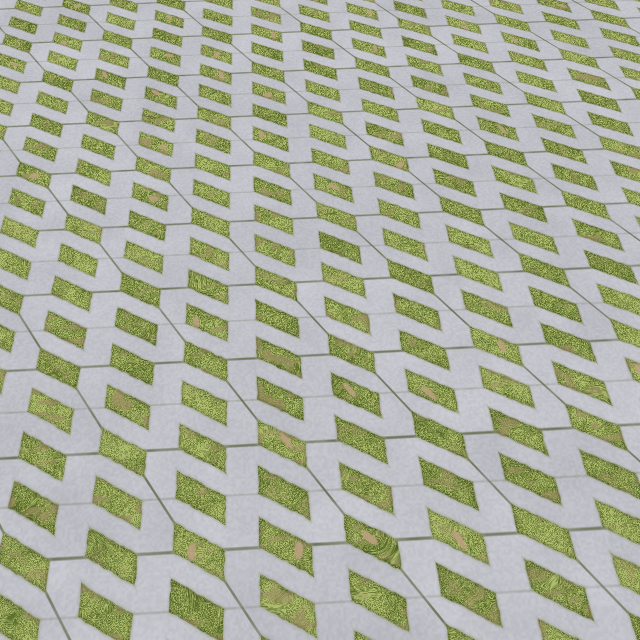
Give the GLSL for this texture, as a Shadertoy shader.

```glsl
const vec3 CONCRETE = vec3(0.755, 0.755, 0.785);
const vec3 JOINT = vec3(0.40, 0.43, 0.32);
const vec3 GRASS_DARK = vec3(0.36, 0.43, 0.17);
const vec3 GRASS_MID = vec3(0.52, 0.58, 0.30);
const vec3 GRASS_LIGHT = vec3(0.69, 0.74, 0.43);
const vec3 DRY = vec3(0.62, 0.56, 0.40);
const vec3 LEAF = vec3(0.74, 0.63, 0.51);

const vec2 HOLE_HALF = vec2(0.30, 0.27);
const float HOLE_SHEAR = 0.93;
const float ROW_ASPECT = 0.5;

float hash(vec2 p) {
    vec3 q = fract(p.xyx * 0.1031);
    q += dot(q, q.yzx + 33.33);
    return fract((q.x + q.y) * q.z);
}

float noise(vec2 p) {
    vec2 i = floor(p), f = fract(p);
    f = f * f * (3.0 - 2.0 * f);
    return mix(mix(hash(i), hash(i + vec2(1, 0)), f.x),
               mix(hash(i + vec2(0, 1)), hash(i + vec2(1, 1)), f.x), f.y);
}

vec2 rotate(vec2 p, float angle) {
    float c = cos(angle), s = sin(angle);
    return vec2(c * p.x - s * p.y, s * p.x + c * p.y);
}

// Canvas (y down) to paving lattice: one hole per unit cell
vec2 toLattice(vec2 p) {
    mat3 view = mat3(0.1065, -0.0043, 0.0020,
                     -0.0138, 0.0372, -0.0366,
                     0.4310, 0.4427, 1.0);
    vec3 q = inverse(view) * vec3(p, 1.0);
    return q.xy / q.z;
}

float line(float dist, float halfWidth, float blur) {
    return 1.0 - smoothstep(halfWidth - blur, halfWidth + blur, abs(dist));
}

vec3 grass(vec2 ground, vec2 local, vec2 id, float depth) {
    float angle = 0.5 + 0.8 * noise(ground * 3.0);
    float blades = noise(rotate(ground, angle) * vec2(11.0, 30.0));
    blades = mix(blades, noise(rotate(ground, -angle) * vec2(26.0, 12.0) + 40.0), 0.5);
    float tone = blades + 0.22 * (noise(ground * 6.0) - 0.5) + 0.16 * (hash(id) - 0.5);
    vec3 color = mix(GRASS_DARK, GRASS_MID, smoothstep(0.18, 0.46, tone));
    color = mix(color, GRASS_LIGHT, smoothstep(0.48, 0.74, tone));

    // Dry thatch, then an occasional fallen leaf
    float thatch = smoothstep(0.55, 0.85, noise(ground * vec2(7.0, 12.0) + 17.0));
    color = mix(color, DRY, thatch * (0.25 + 0.5 * hash(id + 5.0)));
    vec2 spot = vec2(hash(id + 11.0), hash(id + 23.0)) - 0.5;
    vec2 d = rotate(local - spot * vec2(0.34, 0.16), 6.3 * hash(id + 31.0));
    float leaf = 1.0 - smoothstep(0.6, 1.0, length(d / vec2(0.11, 0.055)));
    color = mix(color, LEAF, 0.85 * leaf * step(0.82, hash(id + 47.0)));

    // Shade under the hole rim
    return color * mix(0.84, 1.0, smoothstep(0.0, 0.05, depth));
}

vec3 concrete(vec2 ground, vec2 paver) {
    float grain = noise(ground * 34.0) - 0.5;
    float stain = noise(ground * 2.3) - 0.5;
    float tint = hash(paver + 70.0) - 0.5;
    return CONCRETE + 0.045 * grain + 0.04 * stain + 0.025 * tint;
}

void mainImage(out vec4 fragColor, in vec2 fragCoord) {
    vec2 uv = fragCoord / iResolution.xy;
    vec2 st = toLattice(vec2(uv.x, 1.0 - uv.y));
    vec2 footprint = fwidth(st);
    float blur = max(footprint.x, footprint.y * ROW_ASPECT) * 0.8;
    vec2 ground = st * vec2(1.0, ROW_ASPECT * 1.25) + 60.0;

    // Slanted hole: upright sides, sheared top and bottom
    float column = round(st.x);
    float across = st.x - column;
    float sheared = st.y - HOLE_SHEAR * across;
    float row = round(sheared);
    vec2 id = vec2(column, row) + 100.0;
    vec2 local = vec2(across, sheared - row);
    vec2 edge = (abs(local) - HOLE_HALF) * vec2(1.0, 0.46);
    float hole = max(edge.x, edge.y) + 0.016 * (noise(ground * 14.0) - 0.5);

    // Pavers span two rows and two columns, with slanted ends
    float course = floor(st.y * 0.5);
    float slant = st.x - 0.5 - course - 0.43 * (st.y - 2.0 * course - 1.0);
    vec2 paver = vec2(floor(slant * 0.5), course);
    float endGap = slant - 2.0 * round(slant * 0.5);
    float courseGap = (st.y - 2.0 * round(st.y * 0.5)) * ROW_ASPECT;
    float groove = (st.y - 2.0 * course - 1.0) * ROW_ASPECT;

    // Joints worn unevenly, with a faint groove across each paver
    float wear = 0.6 + 0.4 * noise(ground * 6.0 + 9.0);
    float joint = max(line(endGap, 0.016, blur), line(courseGap, 0.014, blur));
    vec3 color = concrete(ground, paver);
    color = mix(color, JOINT, 0.28 * wear * line(groove, 0.010, blur));
    color = mix(color, JOINT, 0.95 * wear * joint);

    // Mossy rim and planted hole
    color = mix(color, JOINT + 0.2, 0.4 * (1.0 - smoothstep(0.0, 0.035, hole)));
    float inside = 1.0 - smoothstep(-blur, blur, hole);
    color = mix(color, grass(ground, local * vec2(1.0, ROW_ASPECT), id, -hole), inside);
    fragColor = vec4(color, 1.0);
}
```
